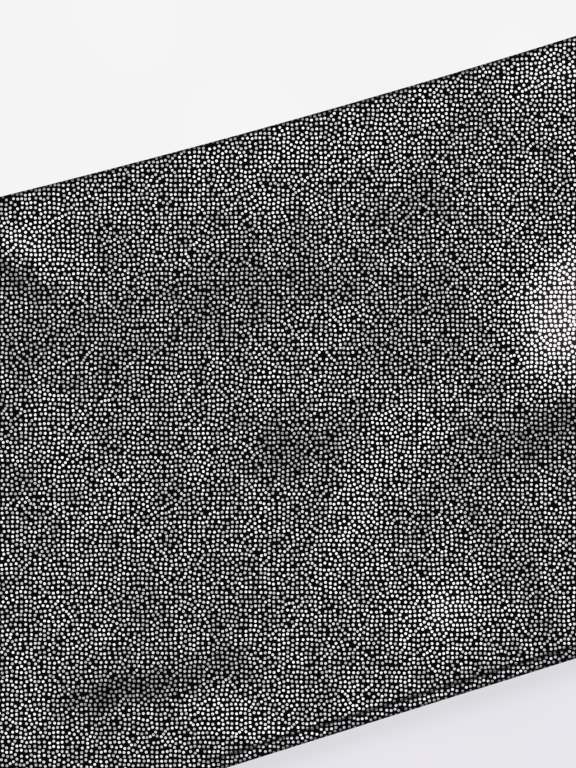
Write a Shadertoy shader that draws this texture.

```glsl
#define BEADS_PER_HEIGHT 164.0
#define BEAD_RADIUS 0.345
#define JITTER 0.84
#define SPACING 1.08
#define PUSH 0.42
#define SOFTNESS 0.85
#define BASE_LIGHT 0.84
#define CLOTH_DARK vec3(0.045, 0.045, 0.055)
#define BEAD_COLOR vec3(0.97, 0.965, 0.965)
#define PAPER vec3(0.957, 0.957, 0.959)

vec2 hash2(vec2 p) {
    vec3 q = fract(p.xyx * vec3(0.1031, 0.1030, 0.0973));
    q += dot(q, q.yzx + 33.33);
    return fract((q.xx + q.yz) * q.zy);
}

float noise(vec2 p) {
    vec2 i = floor(p), f = fract(p);
    f = f * f * (3.0 - 2.0 * f);
    float low = mix(hash2(i).x, hash2(i + vec2(1, 0)).x, f.x);
    float high = mix(hash2(i + vec2(0, 1)).x, hash2(i + vec2(1, 1)).x, f.x);
    return mix(low, high, f.y);
}

// Soft elliptical patch, its long axis turned by angle
float glow(vec2 p, vec2 centre, vec2 size, float angle) {
    vec2 d = p - centre;
    float c = cos(angle), s = sin(angle);
    d = vec2(c * d.x + s * d.y, c * d.y - s * d.x) / size;
    return exp(-dot(d, d));
}

// Heights of the two cloth borders
float topEdge(float x) {
    return 0.7435 + 0.2795 * x - 0.045 * x * (0.75 - x);
}

float bottomEdge(float x) {
    return 0.143 + 0.313 * (x - 0.75);
}

// Broad light and shade over the folds
float foldLight(vec2 p) {
    float light = BASE_LIGHT;
    light += 0.62 * glow(p, vec2(0.740, 0.595), vec2(0.058, 0.090), -0.25);
    light += 0.20 * glow(p, vec2(0.035, 0.685), vec2(0.060, 0.030), -0.5);
    light += 0.20 * glow(p, vec2(0.575, 0.200), vec2(0.075, 0.050), 0.5);
    light += 0.18 * glow(p, vec2(0.475, 0.365), vec2(0.120, 0.040), 1.05);
    light += 0.18 * glow(p, vec2(0.710, 0.900), vec2(0.080, 0.025), 0.27);
    light += 0.10 * glow(p, vec2(0.430, 0.815), vec2(0.100, 0.045), 0.27);
    light += 0.16 * glow(p, vec2(0.290, 0.075), vec2(0.090, 0.020), -0.3);
    light -= 0.15 * glow(p, vec2(0.375, 0.415), vec2(0.090, 0.035), 0.4);
    light -= 0.26 * glow(p, vec2(0.190, 0.105), vec2(0.110, 0.022), 0.2);
    light -= 0.20 * glow(p, vec2(0.730, 0.450), vec2(0.090, 0.040), 0.3);
    light -= 0.25 * glow(p, vec2(0.010, 0.648), vec2(0.060, 0.020), -0.4);
    light -= 0.10 * glow(p, vec2(0.230, 0.600), vec2(0.180, 0.060), 0.3);
    return light + 0.10 * (noise(p * 14.0) - 0.5) + 0.14 * (noise(p * 42.0) - 0.5);
}

// Distance to the nearest bead (x) and its random tone (y);
// scattered beads repel their neighbours twice to space out evenly
vec2 nearestBead(vec2 q) {
    vec2 home = floor(q) - 3.0;
    vec2 beads[49];
    for (int k = 0; k < 49; k++) {
        vec2 cell = vec2(k % 7, k / 7);
        beads[k] = cell + 0.5 + JITTER * (hash2(home + cell + 71.0) - 0.5);
    }
    for (int ring = 1; ring <= 2; ring++) {
        vec2 old[49] = beads;
        for (int y = ring; y < 7 - ring; y++)
        for (int x = ring; x < 7 - ring; x++) {
            vec2 here = old[y * 7 + x], move = vec2(0.0);
            for (int n = 0; n < 9; n++) {
                vec2 away = here - old[(y + n / 3 - 1) * 7 + x + n % 3 - 1];
                float gap = length(away);
                move += away / max(gap, 0.01) * max(SPACING - gap, 0.0);
            }
            beads[y * 7 + x] = here + PUSH * move;
        }
    }
    vec2 best = vec2(9.0, 0.0);
    for (int n = 0; n < 9; n++) {
        ivec2 cell = ivec2(2 + n % 3, 2 + n / 3);
        float d = length(q - home - beads[cell.y * 7 + cell.x]);
        if (d < best.x) best = vec2(d, hash2(home + vec2(cell) + 19.0).y);
    }
    return best;
}

vec3 cloth(vec2 p, float pixel, float above, float below) {
    float light = foldLight(p);
    float shine = max(light - 0.95, 0.0);

    // Hem crease and rolled borders
    float hem = exp(-pow((above - 0.016) / 0.0028, 2.0));
    light *= 1.0 - 0.6 * hem * smoothstep(0.22, 0.32, p.x);
    light *= mix(0.45, 1.0, smoothstep(0.0, 0.007, min(above, below)));

    // Metallic beads on the dark ground
    vec2 bead = nearestBead(p * BEADS_PER_HEIGHT);
    float soft = max(SOFTNESS * pixel * BEADS_PER_HEIGHT, 0.12);
    float radius = BEAD_RADIUS + 0.14 * shine;
    float mask = 1.0 - smoothstep(radius - soft, radius + soft, bead.x);
    vec3 ground = CLOTH_DARK * (0.6 + 0.5 * light) + shine * vec3(0.32, 0.28, 0.29);
    vec3 metal = BEAD_COLOR * min(light * mix(0.85, 1.18, bead.y), 1.0);
    return mix(ground, metal, mask);
}

vec3 backdrop(vec2 p, float above) {
    vec3 color = PAPER + 0.012 * (noise(p * 6.0) - 0.5);
    float lower = 1.0 - smoothstep(-0.02, 0.02, above);
    color -= lower * vec3(0.045, 0.05, 0.03);
    return color - lower * 0.14 * exp(min(above, 0.0) / 0.014);
}

void mainImage(out vec4 fragColor, in vec2 fragCoord) {
    vec2 p = fragCoord / iResolution.y;
    float pixel = 1.0 / iResolution.y;
    float above = p.y - bottomEdge(p.x), below = topEdge(p.x) - p.y;
    float inside = smoothstep(-pixel, pixel, min(above, below));
    vec3 color = backdrop(p, above);
    if (inside > 0.0) color = mix(color, cloth(p, pixel, above, below), inside);
    fragColor = vec4(clamp(color, 0.0, 1.0), 1.0);
}
```
